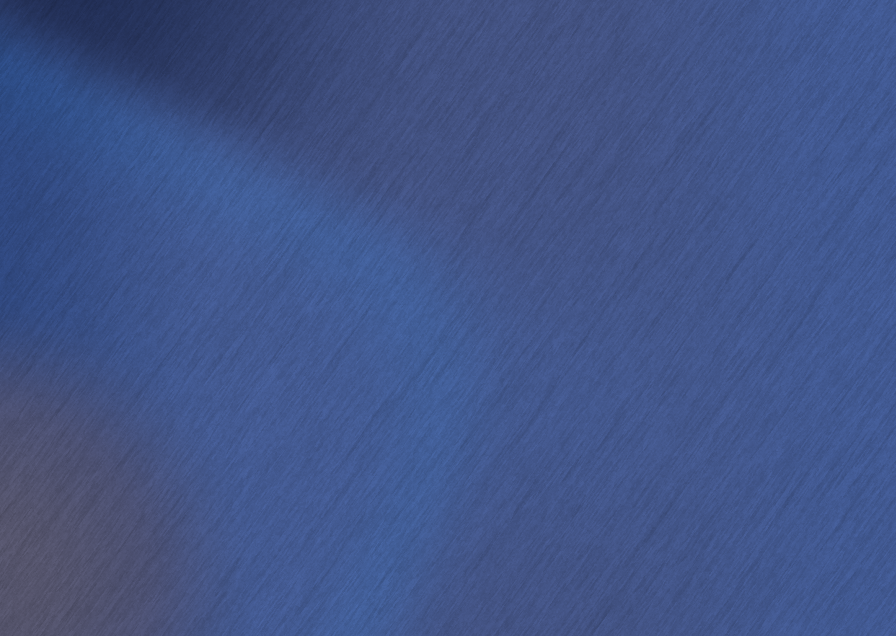
Give the GLSL for this texture, as a Shadertoy shader.

```glsl
// Brushed blue metal with soft curved reflections and fine diagonal scratches.

const float BRUSH_ANGLE = 0.95;

const vec3 NAVY  = vec3(0.12, 0.17, 0.32);
const vec3 PLUM  = vec3(0.262, 0.322, 0.51);
const vec3 AZURE = vec3(0.255, 0.35, 0.575);
const vec3 DEEP  = vec3(0.18, 0.275, 0.49);
const vec3 STEEL = vec3(0.262, 0.35, 0.568);
const vec3 RIM   = vec3(0.285, 0.312, 0.46);
const vec3 ASH   = vec3(0.33, 0.328, 0.42);
const vec3 SHEEN = vec3(-0.006, 0.02, 0.03);

vec3 hash3(vec2 cell) {
    vec3 q = fract(cell.xyx * vec3(0.1031, 0.1030, 0.0973));
    q += dot(q, q.yxz + 33.33);
    return fract((q.xxy + q.yzz) * q.zyx);
}

// Cellular noise: random tones around jittered points, -0.5 to 0.5.
// A higher crispness gives narrower borders between the cells.
float cellTone(vec2 p, float seed, float crispness) {
    vec2 base = floor(p);
    float tone = 0.0, total = 0.0;
    for (int y = -1; y <= 1; y++) {
        for (int x = -1; x <= 1; x++) {
            vec2 cell = base + vec2(x, y);
            vec3 rnd = hash3(cell + seed);
            vec2 d = cell + rnd.xy - p;
            float weight = exp(-crispness * dot(d, d));
            tone += weight * (rnd.z - 0.5);
            total += weight;
        }
    }
    return tone / total;
}

float softMax(float a, float b, float k) {
    float h = max(k - abs(a - b), 0.0) / k;
    return max(a, b) + 0.25 * k * h * h;
}

float glow(float d, float width) {
    return exp(-d * d / (width * width));
}

// Signed distance to the bent edge of the large reflection, negative inside.
float reflectionEdge(vec2 p) {
    float upper = (p.y + 0.5 * p.x - 0.965) / 1.118;
    float right = (p.x - 0.42 * p.y - 0.65) / 1.085;
    return softMax(upper, right, 0.3);
}

// Field outside the reflection: dark corner, plum middle, blue right side.
vec3 outerField(vec2 p) {
    float away = distance(p, vec2(0.12, 1.05));
    vec3 col = mix(NAVY, PLUM, smoothstep(-0.08, 0.64, away));
    col = mix(col, AZURE, 0.95 * smoothstep(0.88, 1.38, p.x));
    return mix(col, STEEL, 0.75 * glow(distance(p, vec2(0.9, 0.36)), 0.24));
}

vec3 innerField(vec2 p, float edge) {
    vec3 col = mix(DEEP, STEEL, smoothstep(-0.08, 0.4, p.x + 0.15 * (0.6 - p.y)));
    return col + SHEEN * glow(edge + 0.07, 0.08);
}

vec3 reflections(vec2 p) {
    float edge = reflectionEdge(p);
    float blur = mix(0.11, 0.06, smoothstep(0.3, 0.8, p.y));
    vec3 col = mix(outerField(p), innerField(p, edge), smoothstep(blur, -blur, edge));

    // Warm grey reflection in the lower left
    float r = distance(p, vec2(-0.05, 0.08));
    vec3 warm = mix(RIM, ASH, smoothstep(0.38, 0.08, r));
    return mix(col, warm, smoothstep(0.46, 0.27, r));
}

// Layered scratches, each layer stretched along the brushing direction.
float scratches(vec2 p, float angle) {
    vec2 along = vec2(cos(angle), sin(angle));
    vec2 q = vec2(dot(p, vec2(along.y, -along.x)), dot(p, along));
    float hair   = cellTone(q * vec2(390.0, 24.0), 11.0, 24.0);
    float nick   = cellTone(q * vec2(370.0, 110.0), 37.0, 24.0);
    float groove = cellTone(q * vec2(170.0, 6.0), 71.0, 14.0);
    float grain  = cellTone(p * 390.0, 93.0, 16.0);

    // Only the darkest grooves remain, as sparse long lines
    float line = smoothstep(-0.25, -0.48, groove);
    return 0.085 * hair + 0.06 * nick + 0.06 * grain
         + 0.02 * groove - 0.035 * line;
}

void mainImage(out vec4 fragColor, in vec2 fragCoord) {
    vec2 p = fragCoord / iResolution.y;
    vec3 col = reflections(p) * (1.005 + scratches(p, BRUSH_ANGLE));
    fragColor = vec4(clamp(col, 0.0, 1.0), 1.0);
}
```
